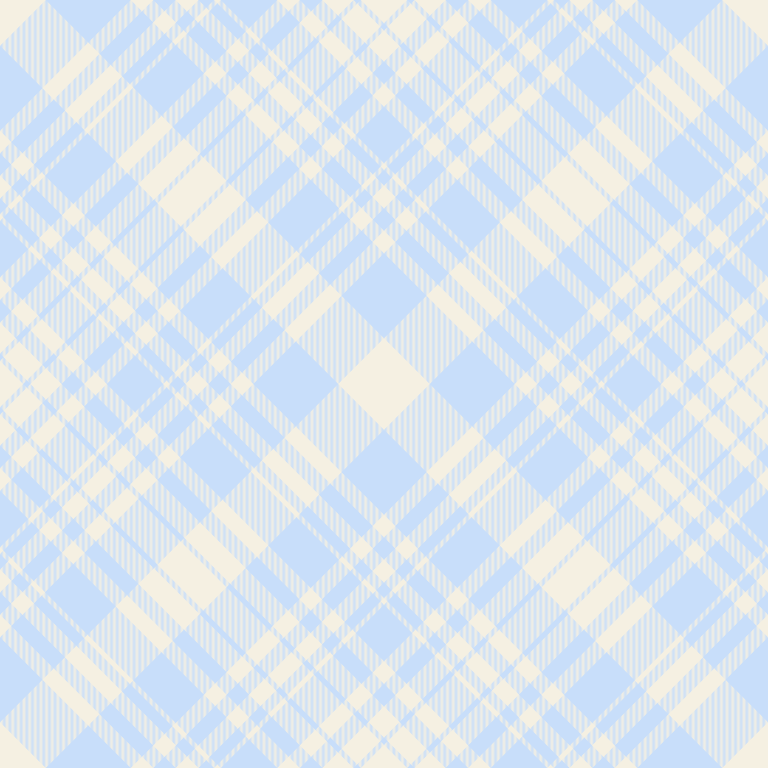
A WebGL 1 fragment shader for this pattern:

```glsl
precision mediump float;
// Diagonal pastel tartan in cream and blue, with fine upright twill lines where the two colours cross.

uniform vec2 u_resolution;

// Soft-edged stripe between two thread positions
float stripe(float thread, float start, float end, float blur) {
  return smoothstep(start - blur, start + blur, thread)
       - smoothstep(end - blur, end + blur, thread);
}

// Cream share of one thread direction: 272 threads per repeat, mirrored about its middle
float sett(float across, float blur) {
  float thread = abs(fract(across + 0.5) - 0.5) * 272.0;
  float cream = stripe(thread, -4.0, 16.2, blur);
  cream += stripe(thread, 46.3, 54.3, blur);
  cream += stripe(thread, 62.2, 70.3, blur);
  cream += stripe(thread, 75.8, 78.2, blur);
  cream += stripe(thread, 98.2, 106.2, blur);
  cream += stripe(thread, 114.2, 125.2, blur);
  cream += stripe(thread, 127.8, 140.0, blur);
  return cream;
}

void main() {
  float size = min(u_resolution.x, u_resolution.y);
  vec2 p = (gl_FragCoord.xy - 0.5 * u_resolution) / size;
  float blur = 0.8 * 272.0 / size;

  // Warp and weft run along the two diagonals
  float warp = sett(p.x + p.y, blur);
  float weft = sett(p.x - p.y, blur);

  // Twill: 136 upright lines, fading out when finer than the pixels
  float contrast = 0.34 * smoothstep(1.5, 3.0, size / 136.0);
  float twill = 0.5 + contrast * sin(6.28319 * fract(p.x * 136.0));

  vec3 blue = vec3(0.784, 0.871, 0.98);
  vec3 cream = vec3(0.961, 0.941, 0.886);
  gl_FragColor = vec4(mix(blue, cream, mix(warp, weft, twill)), 1.0);
}
```
